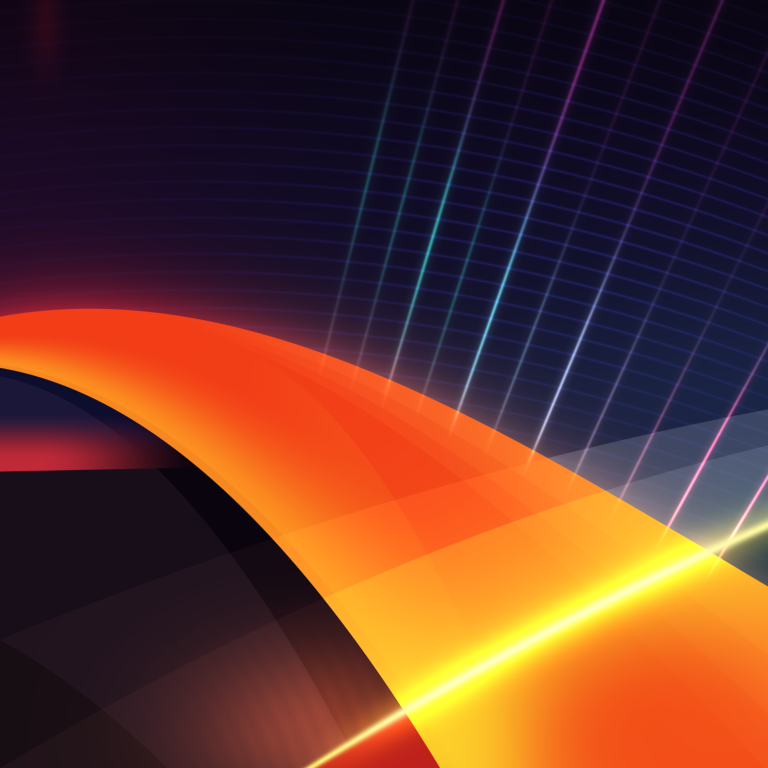
Write a WebGL 2 fragment shader that draws this background.

```glsl
#version 300 es
// Glowing orange arc crossed by a bright beam, under slanted rays and a fine blue line grid.
precision highp float;
uniform vec2 u_resolution;
out vec4 outColor;

const vec3 RED = vec3(0.95, 0.24, 0.09);
const vec3 ORANGE = vec3(0.99, 0.58, 0.13);
const vec3 YELLOW = vec3(0.99, 0.86, 0.17);
const vec3 NAVY = vec3(0.06, 0.04, 0.14);

// Height of a parabola at x: start, slope and bend.
float curve(float x, float start, float slope, float bend) {
    return start + x * (slope + x * bend);
}

// Antialiased coverage of the side where d is positive.
float cover(float d) {
    float w = 0.8 / u_resolution.y;
    return smoothstep(-w, w, d / max(1.0, length(vec2(dFdx(d), dFdy(d))) * u_resolution.y));
}

float bell(float d, float width) {
    return exp(-d * d / (width * width));
}

// Soft elliptical light.
float glow(vec2 p, vec2 center, vec2 size) {
    vec2 q = (p - center) / size;
    return exp(-dot(q, q));
}

float arcTop(float x) {
    float d = x - 0.117;
    return 0.598 - d * d * (0.72 - 0.29 * d);
}

// Night sky with concentric hairlines.
vec3 sky(vec2 p, float height) {
    vec3 c = mix(NAVY, vec3(0.035, 0.02, 0.07), smoothstep(0.7, 1.05, p.y));
    c += vec3(0.045, 0.0, 0.01) * glow(p, vec2(0.0, 0.75), vec2(0.3, 0.4));
    c += vec3(0.04, 0.10, 0.13) * glow(p, vec2(1.0, 0.46), vec2(0.45, 0.2));
    c += vec3(0.10, 0.01, 0.01) * glow(p, vec2(0.06, 0.97), vec2(0.02, 0.06));
    float rings = (p.y + 0.25 * (p.x - 0.25) * (p.x - 0.25)) / 0.0235;
    float hairline = bell(fract(rings) - 0.5, 0.08);
    float area = glow(p, vec2(0.78, 0.7), vec2(0.4, 0.22));
    c += vec3(0.06, 0.07, 0.25) * hairline * (0.08 + 0.65 * area);
    // Warm haze along the arc, redder on the left.
    c += vec3(0.50, 0.08, 0.06) * exp(-height / 0.04) * (1.0 - smoothstep(0.05, 0.75, p.x));
    return c + vec3(0.28, 0.18, 0.12) * exp(-height / 0.045) * smoothstep(0.15, 0.6, p.x);
}

// Fan of slanted light rays, green to white to pink from left to right.
vec3 rays(vec2 p, float height) {
    float h = p.y - 0.479;
    float base = (p.x - 0.029 * h) / (1.0 + 0.54 * h);
    vec3 sum = vec3(0.0);
    for (int i = 0; i < 11; i++) {
        float k = float(i);
        float d = base - (0.408 + k * (0.0452 + 0.0002 * k * k));
        float strong = (i % 2 == 0 && i != 0 && i != 8) || i == 9 ? 1.0 : 0.4;
        float hot = bell(p.y - (0.77 - 0.043 * k), 0.12);
        vec3 tint = mix(vec3(0.06, 0.48, 0.34), vec3(0.45, 0.48, 0.52), smoothstep(3.0, 6.0, k));
        tint = mix(tint, vec3(0.85, 0.18, 0.26), smoothstep(6.0, 9.0, k));
        vec3 tail = mix(vec3(0.14, 0.20, 0.32), vec3(0.42, 0.12, 0.36), smoothstep(0.65, 0.95, p.y + 0.03 * (k - 4.0)));
        tail *= i == 4 ? 1.0 : 0.55;
        vec3 light = tail * 0.75 + tint * hot * 0.85;
        light += vec3(0.30, 0.20, 0.10) * exp(-abs(height) / 0.06);
        sum += light * strong * (bell(d, 0.0022) + 0.18 * bell(d, 0.008));
    }
    return sum * smoothstep(-0.05, 0.05, height);
}

// Dark hollow beneath the arc, with layered discs.
vec3 hollow(vec2 p, float beamGap) {
    vec3 c = mix(vec3(0.035, 0.015, 0.055), vec3(0.05, 0.05, 0.18), smoothstep(0.40, 0.45, p.y));
    float fade = 1.0 - smoothstep(0.05, 0.27, p.x);
    float stripe = cover(p.y - 0.386 - 0.02 * p.x) * (1.0 - smoothstep(0.40, 0.465, p.y));
    c = mix(c, vec3(0.75, 0.16, 0.22), stripe * fade);
    float disc = cover(curve(p.x, 0.51, -0.2, -1.9) - p.y);
    c += vec3(0.055, 0.04, 0.045) * disc * (1.0 - stripe);
    c *= 1.0 - 0.4 * cover(curve(p.x, 0.167, -0.55, -1.0) - p.y);
    float ripple = 0.5 + 0.5 * sin(length(p - vec2(-0.1, -0.15)) * 260.0);
    float ember = glow(p, vec2(0.43, 0.05), vec2(0.17, 0.11));
    c += vec3(0.46, 0.18, 0.08) * ember * (0.94 + 0.06 * ripple);
    return mix(c, vec3(0.74, 0.13, 0.10), cover(-beamGap));
}

// Body of the arc: red rim, orange belly, yellow near the beam.
vec3 arcBody(vec2 p, float top, float bottom, float beamGap) {
    float t = (top - p.y) / max(top - bottom, 0.01);
    vec3 c = mix(RED, ORANGE, smoothstep(0.32, 1.0, t));
    float fold = curve(max(p.x - 0.26, 0.0), 0.55, 0.0, -3.1);
    c = mix(c, ORANGE, 0.13 * cover(fold - p.y) * smoothstep(0.3, 0.48, p.x));
    c = mix(c, ORANGE, smoothstep(0.4, 0.95, p.x) * 0.45 * (1.0 - smoothstep(0.0, 0.2, t)));
    for (int i = 0; i < 3; i++) {
        float edge = top - (0.09 + 0.075 * float(i)) * p.x * p.x;
        c += vec3(0.008, 0.035, 0.018) * cover(p.y - edge) * smoothstep(0.2, 0.5, p.x);
    }
    c = mix(c, vec3(0.94, 0.46, 0.12), 0.4 * cover(t - 0.93));
    float above = exp(-max(beamGap, 0.0) / 0.09);
    float below = exp(min(beamGap, 0.0) / 0.12);
    c = mix(c, YELLOW, above * below * 0.88);
    c = mix(c, YELLOW, cover(-beamGap) * 0.75 * glow(p, vec2(0.6, 0.03), vec2(0.1, 0.14)));
    return mix(c, vec3(0.95, 0.30, 0.09), cover(-beamGap) * 0.9 * glow(p, vec2(0.85, 0.05), vec2(0.14, 0.12)));
}

void main() {
    vec2 p = gl_FragCoord.xy / u_resolution;
    float top = arcTop(p.x);
    float bottom = curve(p.x, 0.521, -0.17, -1.29);
    float beamGap = 0.87 * (p.y - curve(p.x - 0.404, 0.0, 0.62, -0.15));
    float height = p.y - top;

    vec3 color = sky(p, max(height, 0.0));
    color = mix(color, arcBody(p, top, bottom, beamGap), cover(-height));
    color = mix(color, hollow(p, beamGap), cover(bottom - p.y));
    color += rays(p, height);

    // Two translucent sheets fanned out above the beam.
    float sheetA = cover(curve(p.x, 0.167, 0.41, -0.11) - p.y) * cover(beamGap);
    float sheetB = cover(curve(p.x, 0.0, 0.60, -0.18) - p.y) * cover(beamGap);
    float outside = cover(height);
    vec3 veil = mix(vec3(0.06, 0.035, 0.03), vec3(0.13, 0.13, 0.12), outside);
    color += veil * (sheetA * (0.6 + 0.4 * outside) + 0.6 * sheetB);
    float inArc = cover(-height) * cover(p.y - bottom);
    color = mix(color, YELLOW, inArc * (0.05 * sheetA + 0.24 * sheetB));
    color += vec3(0.0, 0.10, 0.04) * outside * glow(p, vec2(1.0, 0.28), vec2(0.14, 0.09));

    // Beam core and halo.
    float power = smoothstep(0.36, 0.6, p.x) * (1.0 - 0.35 * smoothstep(0.85, 1.0, p.x));
    color += vec3(0.45, 0.34, 0.04) * bell(beamGap, 0.026) * power;
    float core = bell(beamGap, 0.004 + 0.0035 * power);
    color = mix(color, mix(YELLOW, vec3(1.0, 1.0, 0.75), 0.4 + 0.6 * power), core);
    outColor = vec4(clamp(color, 0.0, 1.0), 1.0);
}
```
